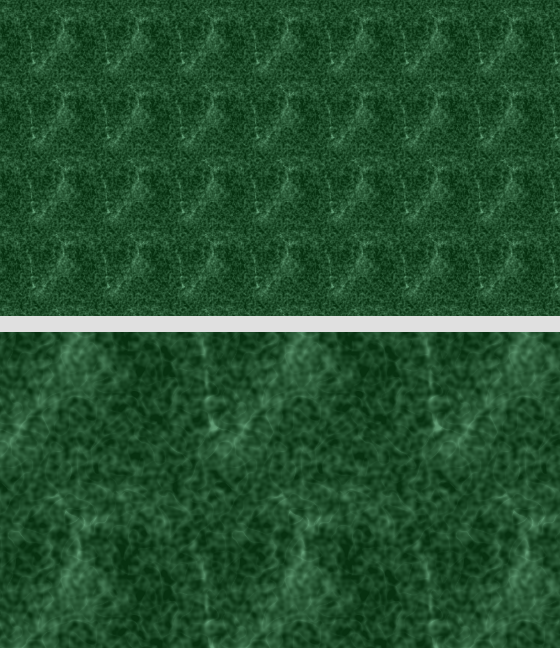
Top, the full canvas; bottom, a detail of the centre.
Write a Shadertoy shader that draws this texture.

```glsl
const float TILES_ACROSS = 7.5;
const vec3 DEEP_GREEN = vec3(0.06, 0.23, 0.10);
const vec3 PALE_GREEN = vec3(0.33, 0.55, 0.40);

// Random unit vector for a lattice cell
vec2 cellGradient(vec2 cell, float seed) {
    uvec3 k = uvec3(cell, seed) * uvec3(1597u, 3812u, 7919u) + 977u;
    uint h = (k.x ^ (k.y << 7) ^ (k.z << 13)) * 747796u + 28913u;
    h = (h ^ (h >> 15)) * 739397u;
    h = (h ^ (h >> 13)) * 668265u;
    float angle = float((h >> 8) & 65535u) / 65536.0 * 6.28319;
    return vec2(cos(angle), sin(angle));
}

float cornerValue(vec2 cell, vec2 offset, vec2 local, float cells, float seed) {
    return dot(cellGradient(mod(cell + offset, cells), seed), local - offset);
}

// Gradient noise that repeats once per unit square
float tileNoise(vec2 p, float cells, float seed) {
    vec2 cell = floor(p * cells);
    vec2 f = fract(p * cells);
    vec2 s = f * f * f * (f * (f * 6.0 - 15.0) + 10.0);
    float low = mix(cornerValue(cell, vec2(0, 0), f, cells, seed),
                    cornerValue(cell, vec2(1, 0), f, cells, seed), s.x);
    float high = mix(cornerValue(cell, vec2(0, 1), f, cells, seed),
                     cornerValue(cell, vec2(1, 1), f, cells, seed), s.x);
    return mix(low, high, s.y);
}

vec2 warp(vec2 p, float cells, float amount, float seed) {
    return p + amount * vec2(tileNoise(p, cells, seed), tileNoise(p, cells, seed + 1.0));
}

// Thin bright lines along the zero crossings of the noise
float cracks(vec2 p, float cells, float sharpness, float seed) {
    return exp(-sharpness * abs(tileNoise(p, cells, seed)));
}

// Soft segment wrapped around the tile edges
float streak(vec2 p, vec2 a, vec2 b, float width) {
    vec2 rel = fract(p - 0.5 * (a + b) + 0.5) - 0.5;
    vec2 halfSpan = 0.5 * (b - a);
    float along = clamp(dot(rel, halfSpan) / dot(halfSpan, halfSpan), -1.0, 1.0);
    float d = length(rel - halfSpan * along) / width;
    return exp(-d * d);
}

// Broad pale and dark zones of the stone
float cloudTone(vec2 p) {
    float tone = 0.21 * streak(p, vec2(0.84, 0.46), vec2(0.60, 0.90), 0.14);
    tone += 0.08 * streak(p, vec2(0.05, 0.19), vec2(0.95, 0.17), 0.06);
    tone -= 0.16 * streak(p, vec2(0.56, 0.44), vec2(0.62, 0.53), 0.12);
    tone -= 0.10 * streak(p, vec2(0.14, 0.50), vec2(0.20, 0.82), 0.16);
    return tone + 0.14 * tileNoise(p, 4.0, 3.0);
}

// Main mineral veins and smears
float veinTone(vec2 p) {
    float tone = 0.40 * streak(p, vec2(0.37, 0.38), vec2(0.45, 0.85), 0.014);
    tone += 0.36 * streak(p, vec2(0.47, 0.85), vec2(0.51, 0.95), 0.045);
    tone += 0.42 * streak(p, vec2(0.73, 0.14), vec2(0.87, 0.40), 0.016);
    tone += 0.46 * streak(p, vec2(0.86, 0.28), vec2(0.97, 0.23), 0.026);
    tone += 0.34 * streak(p, vec2(0.51, 0.33), vec2(0.64, 0.31), 0.020);
    tone += 0.22 * streak(p, vec2(0.87, 0.40), vec2(0.60, 0.84), 0.016);
    tone += 0.24 * streak(p, vec2(0.03, 0.13), vec2(0.21, 0.07), 0.014);
    return tone;
}

// Fine mottling
float grainTone(vec2 p) {
    return 0.28 * tileNoise(p, 13.0, 21.0)
         + 0.36 * tileNoise(p, 23.0, 22.0)
         + 0.42 * tileNoise(p, 37.0, 23.0);
}

void mainImage(out vec4 fragColor, in vec2 fragCoord) {
    // Square tiles counted from the top left corner
    vec2 fromTop = vec2(fragCoord.x, iResolution.y - fragCoord.y);
    vec2 tile = fract(fromTop * TILES_ACROSS / iResolution.x);
    vec2 bent = warp(tile, 6.0, 0.05, 5.0);
    vec2 rough = warp(bent, 17.0, 0.025, 8.0);

    // Crackle network that also breaks up the veins
    float crackle = 0.5 * cracks(rough, 7.0, 11.0, 11.0)
                  + 0.5 * cracks(rough, 14.0, 8.0, 12.0);
    float tone = 0.06 + 0.40 * crackle + cloudTone(bent) + grainTone(tile);
    tone += veinTone(rough) * (0.7 + 0.8 * crackle);

    vec3 color = mix(DEEP_GREEN, PALE_GREEN, clamp(tone, -0.12, 1.2));
    fragColor = vec4(color, 1.0);
}
```
